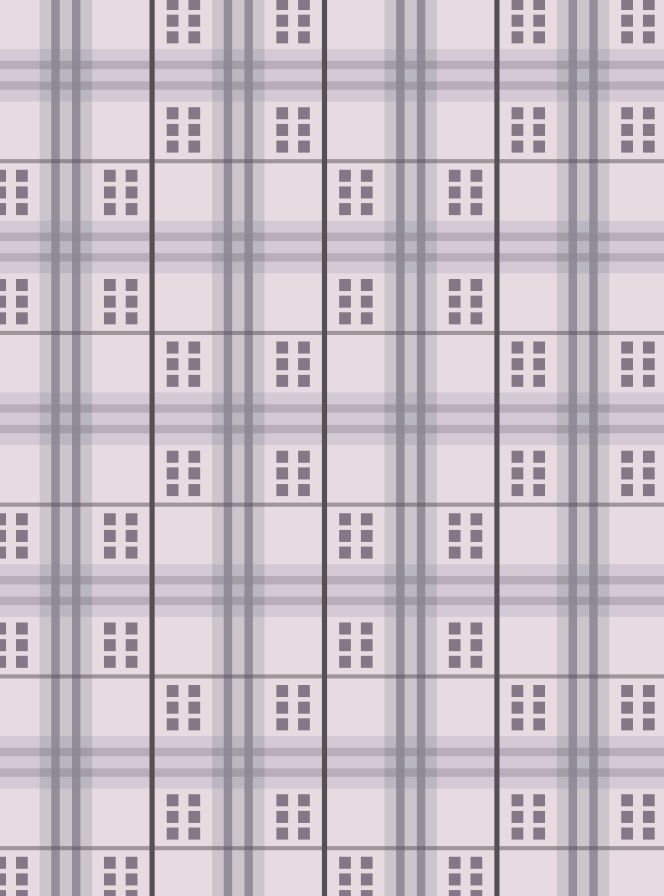
Write a WebGL 1 fragment shader that draws this pattern.

```glsl
precision highp float;

// Pastel tartan: paired stripes on wide translucent bands, crossed by thin
// dividing lines. Alternate cells, in a checkerboard, hold a block of six
// small squares near each corner, folded from one block by symmetry.

uniform vec2 u_resolution;

// Coverage of a bar of given half width, smoothed over one pixel.
float bar(float offset, float halfWidth, float pixel) {
  return clamp((halfWidth - abs(offset)) / pixel + 0.5, 0.0, 1.0);
}

// Two parallel stripes either side of the cell centre.
float stripePair(float offset, float pixel) {
  return bar(abs(offset) - 0.06, 0.0245, pixel);
}

// Six squares, two across and three down, repeated in the four corners.
float cornerSquares(vec2 local, vec2 pixel) {
  vec2 block = abs(abs(local) - 0.318);
  float column = bar(block.x - 0.063, 0.034, pixel.x);
  float row = bar(min(block.y, abs(block.y - 0.097)), 0.035, pixel.y);
  return column * row;
}

void main() {
  // Cell grid: dividing lines fall on whole numbers.
  vec2 cells = vec2(3.851, 5.217);
  vec2 grid = gl_FragCoord.xy / u_resolution * cells + vec2(0.118, 0.7215);
  vec2 pixel = cells / u_resolution;
  vec2 id = floor(grid);
  vec2 local = grid - id - 0.5;
  vec2 toLine = 0.5 - abs(local);

  vec3 color = vec3(0.906, 0.855, 0.878);

  // Horizontal band and stripes
  color = mix(color, vec3(0.83, 0.79, 0.83), bar(local.y, 0.153, pixel.y));
  color = mix(color, vec3(0.72, 0.68, 0.72), stripePair(local.y, pixel.y));

  // Vertical band and stripes, letting the horizontals show through
  color = mix(color, color * vec3(0.885, 0.907, 0.913), bar(local.x, 0.152, pixel.x));
  color = mix(color, vec3(0.55, 0.525, 0.58), 0.88 * stripePair(local.x, pixel.x));

  // Squares in alternate cells
  float filled = 1.0 - mod(id.x + id.y, 2.0);
  color = mix(color, vec3(0.52, 0.465, 0.52), filled * cornerSquares(local, pixel));

  // Dividing lines: faint across, dark down
  vec3 lineColor = vec3(0.345, 0.31, 0.335);
  color = mix(color, lineColor, 0.5 * bar(toLine.y, 0.012, pixel.y));
  color = mix(color, lineColor, bar(toLine.x, 0.015, pixel.x));

  gl_FragColor = vec4(color, 1.0);
}
```
